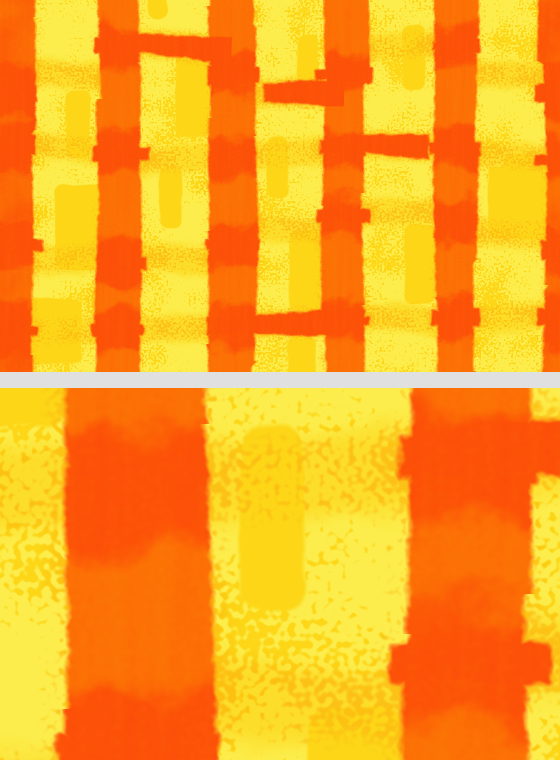
Top: the whole. Bottom: its middle third, enlarged.
Give the GLSL for this pattern, as a Shadertoy shader.

```glsl
// Torn orange bars joined by worn rungs over speckled yellow paper

float hash(vec2 p) {
    vec3 q = fract(p.xyx * 0.1031);
    q += dot(q, q.yzx + 33.33);
    return fract((q.x + q.y) * q.z);
}

float cornerSlope(vec2 corner, vec2 offset) {
    float angle = 6.2832 * hash(corner);
    return dot(vec2(cos(angle), sin(angle)), offset);
}

// Gradient noise, roughly -1 to 1
float noise(vec2 p) {
    vec2 i = floor(p), f = fract(p), e = vec2(1, 0);
    vec2 u = f * f * f * (f * (f * 6.0 - 15.0) + 10.0);
    float low = mix(cornerSlope(i, f), cornerSlope(i + e, f - e), u.x);
    float high = mix(cornerSlope(i + e.yx, f - e.yx), cornerSlope(i + 1.0, f - 1.0), u.x);
    return 1.4 * mix(low, high, u.y);
}

float fbm(vec2 p) {
    float sum = 0.0, amp = 0.6;
    for (int k = 0; k < 4; k++) {
        sum += amp * noise(p);
        p = p * 2.1 + 17.3;
        amp *= 0.5;
    }
    return sum;
}

// Height of a rung, measured down from the top
float rungHeight(float gap, float row) {
    float sway = mod(row, 2.0) < 0.5 ? 0.07 : 0.02;
    return 0.18 + 0.23 * row + sway * cos((2.5 - 0.6 * row) * (gap - 2.0 + 0.75 * row));
}

// Stacked slanting strips give each bar side a stepped outline
float tornEdge(float side, float y) {
    float s = y * 3.3 + 5.0 * hash(vec2(side, 7.0));
    float i = floor(s), f = fract(s);
    float slant = (f - 0.5) * (hash(vec2(i, side + 31.0)) - 0.5) * 0.024;
    float jump = mix(hash(vec2(i - 1.0, side)), hash(vec2(i, side)), smoothstep(0.0, 0.05, f));
    return slant + 0.022 * (jump - 0.5);
}

float boxDistance(vec2 p, vec2 size, float radius) {
    vec2 q = abs(p) - size + radius;
    return length(max(q, 0.0)) + min(max(q.x, q.y), 0.0) - radius;
}

void mainImage(out vec4 fragColor, in vec2 fragCoord) {
    vec2 p = fragCoord / iResolution.y;
    p.y = 1.0 - p.y;
    float cell = iResolution.x / iResolution.y / 5.0;
    float x = p.x / cell - 0.072;
    float bar = round(x), gap = floor(x), across = fract(x);
    float dx = (x - bar) * cell;
    float side = bar * 2.0 + step(0.0, dx) + 10.0;

    float rough = fbm(p * 13.0 + 4.0);
    float cloud = fbm(p * 5.0 + 40.0);
    float grain = noise(p * 150.0);
    float outer = step(2.0, abs(bar - 2.5));

    // Vertical bars
    float halfWidth = mix(0.057, 0.069, outer);
    float paint = abs(dx) - halfWidth - tornEdge(side, p.y);
    float rungs = 1.0, stain = 0.0, band = 0.0;

    for (float row = 0.0; row < 4.0; row++) {
        // Dark crossings with short overhanging ends
        float dy = p.y - rungHeight(bar - 0.5, row);
        float overhang = 0.024 * hash(vec2(side, row + 50.0));
        vec2 endSize = vec2(halfWidth + overhang, 0.012 + 0.016 * hash(vec2(row, side + 9.0)));
        rungs = min(rungs, boxDistance(vec2(dx, dy), endSize, 0.004) + 0.008 * rough);
        stain = max(stain, 1.0 - smoothstep(0.03, 0.085, abs(dy) + 0.05 * rough));

        // Rungs in the gaps: a few solid, the others rubbed thin
        float tilt = (hash(vec2(gap + 10.0, row + 20.0)) - 0.4) * 0.05;
        float by = p.y - rungHeight(gap, row) - tilt * (across - 0.5);
        bool solid = gap > 0.5 && gap < 3.5
            && (row == max(gap - 2.0, 0.0) || gap + 5.0 * row == 17.0);
        if (solid) {
            bool fromLeft = mod(gap, 2.0) > 0.5;
            float reach = fromLeft ? across - (gap < 2.0 ? 1.0 : 0.76) : (row > 0.0 ? 0.0 : 0.28) - across;
            float thickness = 0.03 + 0.016 * (across - 0.5);
            rungs = min(rungs, max(abs(by) - thickness, reach * cell) + 0.006 * rough);
        }
        band = max(band, 1.0 - smoothstep(0.018, 0.055, abs(by) + 0.02 * rough));
    }

    // Paper: rounded strips of deeper yellow, broken by grain
    float shift = p.y * 3.6 + hash(vec2(gap + 10.0, 3.0));
    vec2 id = vec2(gap + 10.0, floor(shift));
    float size = hash(id + 60.0);
    vec2 local = vec2((across - 0.3 - 0.4 * hash(id)) * cell, (fract(shift) - 0.5) / 3.6);
    float wide = step(1.6, abs(gap - 2.0)) * step(0.45, p.y);
    float strip = boxDistance(local, vec2(0.022 + 0.03 * size + 0.04 * wide, 0.07 + 0.06 * size), 0.02);
    float wash = (1.0 - smoothstep(-0.002, 0.004, strip + 0.006 * rough)) * step(hash(id + 90.0), 0.75);
    float speckle = smoothstep(0.15, 0.45, 0.55 * grain + 0.7 * cloud + 0.4 * rough + 0.06);
    vec3 color = mix(vec3(0.99, 0.93, 0.30), vec3(0.99, 0.84, 0.09), max(wash, max(speckle, band * 0.65)));

    // Rubbed bands and dust beside the paint
    float edge = min(paint, rungs) + 0.003 * noise(p * 45.0) + 0.002 * grain;
    float dust = 1.0 - smoothstep(0.0, 0.03, edge);
    float worn = smoothstep(0.05, 0.6, grain * 0.7 + rough * 0.6 + 0.35 * band + 0.25 * dust - 0.1);
    color = mix(color, vec3(0.99, 0.73, 0.07), worn * max(band * 0.8, dust * 0.7));

    // Paint: orange with red stains and faint lengthwise brush streaks
    float streak = noise(p * vec2(75.0, 5.0));
    float onRung = 1.0 - smoothstep(-0.006, 0.006, rungs);
    float red = max(stain * 0.9, onRung) + 0.4 * outer + 0.5 * cloud + 0.15 * rough;
    vec3 ink = mix(vec3(0.99, 0.44, 0.02), vec3(0.99, 0.32, 0.03), smoothstep(0.15, 0.85, red));
    ink.g += 0.015 * streak + 0.012 * grain;
    float soft = 0.003 + 0.7 / iResolution.y;
    color = mix(color, ink, 1.0 - smoothstep(-soft, soft, edge));
    fragColor = vec4(color, 1.0);
}
```
